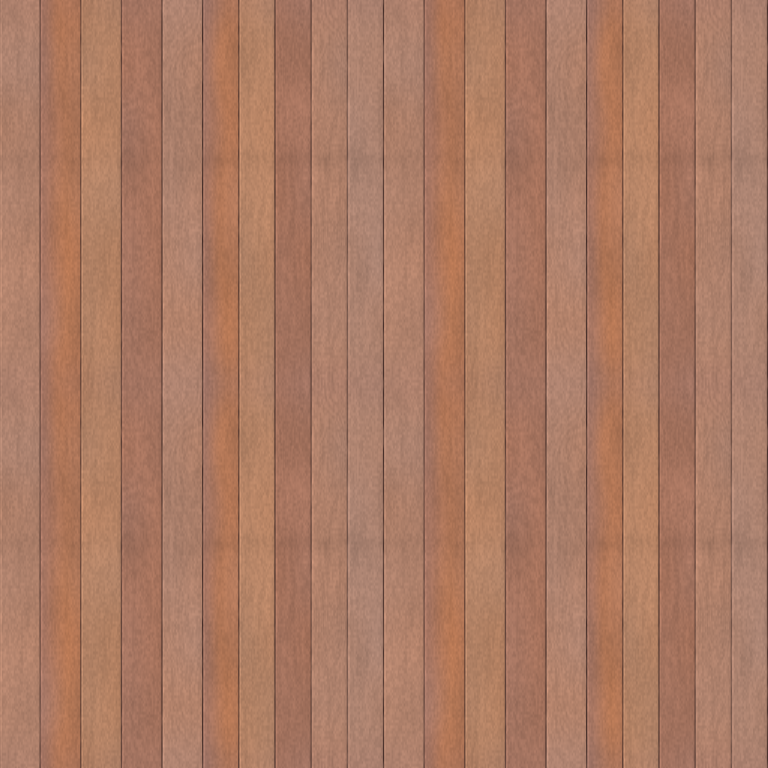
Reproduce this texture procedurally as a Shadertoy shader.

```glsl
const float TILES = 2.0;              // repeats across and down
const float PLANKS = 10.0;            // planks in one repeat
const float WIDE_SPAN = 0.529;        // part of a repeat taken by the five wider planks
const float SHIFT = 0.0015;           // sideways offset of the layout
const float SEAM_HALF_WIDTH = 0.0014;
const float JOINT_HEIGHT = 0.585;     // height of the soft cross smudge
const float SPECKLE = 0.10;
const float STREAK = 0.05;
const float FIGURE = 0.022;
const float BLOTCH = 0.075;

const vec3 PINK_TAN = vec3(0.680, 0.503, 0.420);
const vec3 ORANGE = vec3(0.688, 0.462, 0.345);
const vec3 HONEY = vec3(0.705, 0.512, 0.396);
const vec3 RED_BROWN = vec3(0.640, 0.448, 0.368);
const vec3 GREY_TAN = vec3(0.680, 0.515, 0.440);
const vec3 MAUVE = vec3(0.620, 0.460, 0.420);
const vec3 SEAM = vec3(0.270, 0.180, 0.160);

float hash(vec2 p) {
    vec3 q = fract(vec3(p.xyx) * 0.1031);
    q += dot(q, q.yzx + 33.33);
    return fract((q.x + q.y) * q.z);
}

// Value noise that wraps vertically after a whole number of cells
float noise(vec2 p, float period) {
    vec2 cell = floor(p), f = fract(p);
    f = f * f * (3.0 - 2.0 * f);
    float low = mod(cell.y, period), high = mod(cell.y + 1.0, period);
    return mix(mix(hash(vec2(cell.x, low)), hash(vec2(cell.x + 1.0, low)), f.x),
               mix(hash(vec2(cell.x, high)), hash(vec2(cell.x + 1.0, high)), f.x), f.y);
}

// Noise centred on zero, with its cell count across and down a repeat
float grain(vec2 p, vec2 cells) {
    return noise(p * cells, cells.y) - 0.5;
}

// Soft band around a height, wrapping at the repeat
float band(float y, float centre, float width) {
    float d = fract(y - centre + 0.5) - 0.5;
    return exp(-d * d / (width * width));
}

vec3 plankColor(int id) {
    vec3 palette[4] = vec3[4](PINK_TAN, ORANGE, HONEY, RED_BROWN);
    return id == 9 ? GREY_TAN : palette[id % 4];
}

// Exact pixel coverage of a line at signed distance d
float lineCoverage(float d, float halfWidth, float pixel) {
    float a = clamp(d - 0.5 * pixel, -halfWidth, halfWidth);
    float b = clamp(d + 0.5 * pixel, -halfWidth, halfWidth);
    return (b - a) / pixel;
}

void mainImage(out vec4 fragColor, in vec2 fragCoord) {
    vec2 p = fract(fragCoord / iResolution.xy * TILES + vec2(SHIFT, 0.0));
    float pixel = TILES / iResolution.x;

    // Plank layout: five wider planks, then five narrower ones
    bool wide = p.x < WIDE_SPAN;
    float plankWidth = (wide ? WIDE_SPAN : 1.0 - WIDE_SPAN) / 5.0;
    float across = wide ? p.x / plankWidth : 5.0 + (p.x - WIDE_SPAN) / plankWidth;
    float plank = min(floor(across), PLANKS - 1.0);
    float u = across - plank;
    int id = int(plank);
    int kind = id % 4;
    float seed = plank * 17.0;
    vec3 color = plankColor(id);

    // Orange planks: mauve left side and a warm, uneven stain
    if (kind == 1 && id != 9) {
        float edge = 0.5 + 0.4 * grain(vec2(u + seed, p.y), vec2(2.0, 6.0));
        color = mix(color, MAUVE, 0.65 * (1.0 - smoothstep(0.0, edge + 0.15, u)));
        float core = smoothstep(0.1, 0.5, u) * (1.0 - 0.6 * smoothstep(0.6, 1.0, u));
        float stain = noise(vec2(u + seed, p.y * 5.0), 5.0);
        color += vec3(0.022, 0.002, -0.022) * core * stain;
    }

    // Broad changes of tone and warmth, and cross smudges along each plank
    float smudge = 0.3 + 0.7 * hash(vec2(plank, 5.0));
    vec2 board = vec2(u + seed, p.y);
    color *= 1.0 + BLOTCH * grain(board, vec2(1.5, 7.0));
    color += vec3(0.02, -0.004, -0.022) * grain(board + 3.0, vec2(1.0, 6.0));
    color *= 1.0 - 0.05 * smudge * band(p.y, JOINT_HEIGHT, 0.018);
    color = mix(color, MAUVE, 0.3 * smudge * band(p.y, 0.0, 0.06));
    color *= 1.0 + 0.03 * smudge * band(p.y, JOINT_HEIGHT - 0.12, 0.08);

    // Arched wood figure, strongest on the red and pink planks
    float warp = noise(vec2(u * 1.6 + seed, p.y * 5.0), 5.0);
    float rings = sin(6.28318 * (10.0 * warp + 3.0 * abs(u - 0.5)));
    float figured = (kind == 3 || (kind == 0 && id > 0)) ? 1.0 : 0.15;
    color *= 1.0 + FIGURE * figured * rings * (0.4 + 0.6 * warp);

    // Long fibres and fine speckle
    vec2 fibre = vec2(p.x + plank, p.y);
    color *= 1.0 + STREAK * grain(fibre, vec2(120.0, 7.0))
                 + STREAK * grain(fibre, vec2(220.0, 30.0))
                 + SPECKLE * grain(fibre, vec2(256.0, 140.0));

    // Dark seams of uneven strength, with a soft shade and a pale right lip
    float side = floor(u + 0.5);
    float d = (u - side) * plankWidth;
    float seamId = mod(plank + side, PLANKS);
    float strength = 0.55 + 0.45 * hash(vec2(seamId, 3.0));
    strength *= 0.9 + 0.5 * grain(vec2(seamId, p.y), vec2(1.0, 40.0));
    color *= 1.0 - 0.07 * exp(-abs(d) / 0.004);
    float lip = 0.04 + 0.14 * noise(vec2(seamId + 0.5, p.y * 60.0), 60.0);
    color *= 1.0 + lip * lineCoverage(d - 0.0045, 0.0016, pixel);
    color = mix(color, SEAM, strength * lineCoverage(d, SEAM_HALF_WIDTH, pixel));

    fragColor = vec4(color, 1.0);
}
```
